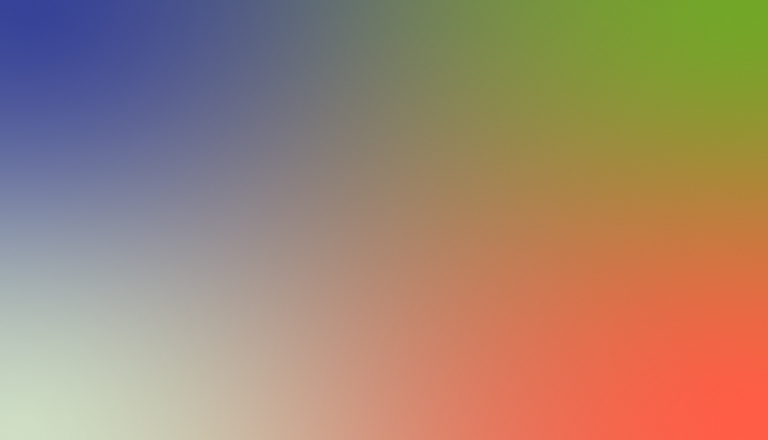
This background is drawn by a WebGL 2 fragment shader. Its source:

```glsl
#version 300 es
precision highp float;
// Soft four-colour mesh gradient: corner glows fade exponentially into each other.

uniform vec2 u_resolution;
out vec4 fragColor;

const int GLOW_COUNT = 4;
const float FALLOFF = 2.6;    // decay rate per canvas height
const float STRETCH = 0.78;   // below 1 widens the glows sideways
const float SOFTNESS = 0.03;  // rounds off the peak of each glow
const float GRAIN = 0.005;    // faint dither against banding
const float GRAIN_ROWS = 294.0;

// Glow centres as fractions of the canvas
const vec2 CENTRES[GLOW_COUNT] = vec2[](
    vec2(0.045, 0.96),
    vec2(0.965, 0.96),
    vec2(0.970, 0.07),
    vec2(0.030, 0.03)
);

// Colours are purer than they appear, since every glow tints the others
const vec3 INDIGO = vec3(0.126, 0.175, 0.600);
const vec3 LEAF   = vec3(0.370, 0.710, 0.110);
const vec3 CORAL  = vec3(1.070, 0.320, 0.265);
const vec3 CREAM  = vec3(0.870, 0.965, 0.820);
const vec3 COLOURS[GLOW_COUNT] = vec3[](INDIGO, LEAF, CORAL, CREAM);
const float STRENGTHS[GLOW_COUNT] = float[](1.0, 1.0, 1.27, 1.0);

// Influence of a glow at the given offset from its centre
float glowWeight(vec2 offset) {
    return exp(-FALLOFF * length(vec3(offset, SOFTNESS)));
}

// Random value from 0 to 1 for each cell
float hash(vec2 cell) {
    vec3 p = fract(cell.xyx * 0.1031);
    p += dot(p, p.yzx + 33.33);
    return fract((p.x + p.y) * p.z);
}

void main() {
    vec2 uv = gl_FragCoord.xy / u_resolution;
    vec2 aspect = vec2(u_resolution.x / u_resolution.y, 1.0);
    vec2 glowScale = aspect * vec2(STRETCH, 1.0);

    // Weighted mean of all glow colours
    vec3 colourSum = vec3(0.0);
    float weightSum = 0.0;
    for (int i = 0; i < GLOW_COUNT; i++) {
        float weight = STRENGTHS[i] * glowWeight((uv - CENTRES[i]) * glowScale);
        colourSum += weight * COLOURS[i];
        weightSum += weight;
    }

    float grain = GRAIN * (hash(floor(uv * aspect * GRAIN_ROWS)) - 0.5);
    fragColor = vec4(clamp(colourSum / weightSum + grain, 0.0, 1.0), 1.0);
}
```
